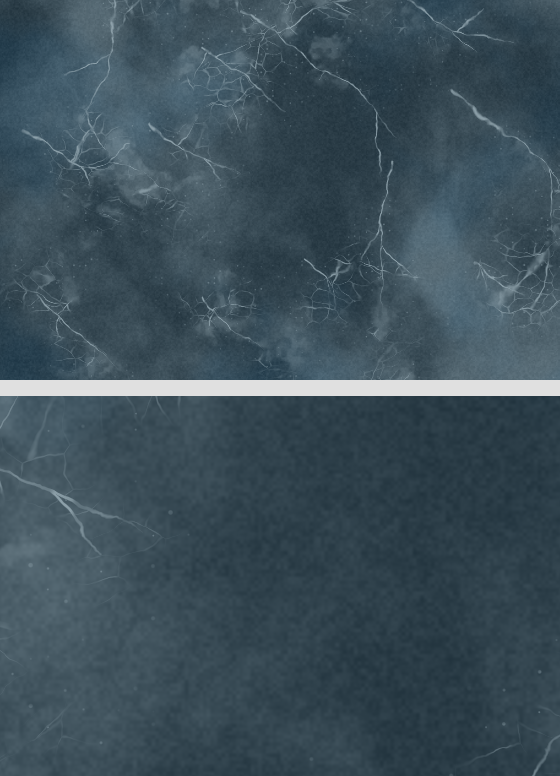
Top, the full canvas; bottom, a detail of the centre.
Reproduce this texture procedurally as a Shadertoy shader.

```glsl
const vec3 DEEP_SLATE = vec3(0.160, 0.230, 0.270);
const vec3 PALE_SLATE = vec3(0.345, 0.422, 0.462);
const vec3 BLUE_TINT = vec3(-0.015, 0.012, 0.032);
const vec3 VEIN_COLOR = vec3(0.600, 0.675, 0.710);

vec2 hash22(vec2 p) {
    vec3 q = fract(p.xyx * vec3(0.1031, 0.1030, 0.0973));
    q += dot(q, q.yzx + 33.33);
    return fract((q.xx + q.yz) * q.zy);
}

float noise(vec2 p) {
    vec2 cell = floor(p), f = fract(p);
    f = f * f * (3.0 - 2.0 * f);
    float low = mix(hash22(cell).x, hash22(cell + vec2(1, 0)).x, f.x);
    float high = mix(hash22(cell + vec2(0, 1)).x, hash22(cell + vec2(1, 1)).x, f.x);
    return mix(low, high, f.y);
}

float fbm(vec2 p) {
    float sum = 0.0, gain = 0.5;
    for (int i = 0; i < 5; i++) {
        sum += gain * noise(p);
        p = mat2(1.6, 1.2, -1.2, 1.6) * p + 17.3;
        gain *= 0.5;
    }
    return sum;
}

vec2 warp(vec2 p, float freq, float amount) {
    return p + amount * (vec2(fbm(p * freq + 5.0), fbm(p * freq + 41.0)) - 0.5);
}

float lineMask(float d, float width, float px) {
    return 1.0 - smoothstep(max(width - px, 0.0), width + px, d);
}

// Approximate distance to the borders of scattered cells
float cellEdge(vec2 p, float scale) {
    vec2 q = p * scale, cell = floor(q);
    float near = 9.0, second = 9.0;
    for (int y = -1; y <= 1; y++)
    for (int x = -1; x <= 1; x++) {
        vec2 id = cell + vec2(x, y);
        float d = length(id + hash22(id + 60.0) - q);
        second = min(second, max(near, d));
        near = min(near, d);
    }
    return 0.6 * (second - near) / scale;
}

// x: distance to a segment, y: position along it
vec2 segment(vec2 p, vec2 start, vec2 span) {
    float t = clamp(dot(p - start, span) / dot(span, span), 0.0, 1.0);
    return vec2(length(p - start - span * t), t);
}

// x: coverage of the diagonal fractures and twigs, y: nearest distance
vec2 fractures(vec2 p, float px) {
    float cover = 0.0, nearest = 1.0;
    for (int i = 0; i < 12; i++) {
        vec2 id = vec2(i % 4, i / 4);
        vec2 h = hash22(id + 23.0), k = hash22(id + 71.0);
        float angle = -0.56 + 0.5 * (h.x - 0.5) - step(0.76, k.x) * 1.2;
        float size = mix(0.12, 0.58, h.y * h.y);
        vec2 span = size * vec2(cos(angle), sin(angle));
        vec2 start = (id + 0.15 + 0.7 * k) * vec2(0.37, 0.333) - 0.5 * span;
        for (int twig = 0; twig < 3; twig++) {
            vec2 r = hash22(id + float(twig) * 13.0 + 5.0);
            float turn = angle + (twig == 1 ? 0.5 + r.y : -0.4 - r.y);
            bool isTwig = twig > 0;
            vec2 root = isTwig ? start + span * r.x : start;
            vec2 reach = isTwig ? 0.3 * size * vec2(cos(turn), sin(turn)) : span;
            vec2 seg = segment(p, root, reach);
            float width = (isTwig ? 0.0011 : 0.0022) * mix(1.2, 0.4, seg.y);
            width *= 0.5 + noise(p * 22.0 + h * 50.0);
            float fade = 1.0 - 0.6 * smoothstep(0.6, 1.0, seg.y);
            cover = max(cover, lineMask(seg.x, width, px) * fade);
            nearest = min(nearest, seg.x);
        }
    }
    return vec2(cover, nearest);
}

float specks(vec2 p, float px) {
    vec2 q = p * 65.0, id = floor(q), h = hash22(id + 9.0);
    float d = length(fract(q) - 0.3 - 0.4 * h) / 65.0;
    return step(0.86, h.x) * lineMask(d, 0.0006 + 0.0014 * h.y * h.y, px);
}

void mainImage(out vec4 fragColor, in vec2 fragCoord) {
    vec2 p = fragCoord / iResolution.y;
    float px = 1.0 / iResolution.y;

    // Clouded stone with fine grain
    float cloud = fbm(warp(p, 2.5, 0.25) * vec2(3.5, 2.7) + 3.0);
    float mottling = fbm(p * 19.0 + 80.0) - 0.48;
    float grain = noise(p * 174.0) + noise(p * 310.0 + 7.0) - 1.0;
    float tone = smoothstep(0.22, 0.76, cloud + 0.16 * mottling);
    vec3 color = mix(DEEP_SLATE, PALE_SLATE, tone);
    color += BLUE_TINT * smoothstep(0.45, 0.7, fbm(p * 2.6 + 30.0)) + 0.035 * grain;

    // Long fractures and broken webs gathered around them
    vec2 bent = warp(warp(p, 5.0, 0.10), 24.0, 0.018);
    vec2 crack = fractures(bent, px);
    float gather = fbm(p * 3.6 + 52.0) + 0.16 * exp(-crack.y * 22.0);
    float patchMask = smoothstep(0.53, 0.68, gather);
    float broken = smoothstep(0.40, 0.58, fbm(p * 10.0 + 11.0));
    vec2 skewed = mat2(0.85, 0.40, -0.53, 1.1) * bent;
    float swell = noise(p * 17.0 + 90.0);
    float web = lineMask(cellEdge(skewed, 7.0), 0.0004 + 0.0022 * swell * swell, px);
    float lace = lineMask(cellEdge(skewed + 4.0, 24.0), 0.0006, px);

    // Chalky smears and loose specks
    float smear = patchMask * smoothstep(0.54, 0.68, fbm(bent * 13.0 + 25.0));
    float haze = exp(-crack.y * 75.0) * broken;
    float wear = 0.5 + 0.5 * smoothstep(0.25, 0.65, noise(p * 75.0 + 14.0));
    float vein = max(0.85 * crack.x, 0.75 * web * patchMask * broken);
    vein = max(vein, 0.45 * lace * patchMask * broken);
    vein = max(vein, 0.5 * specks(p, px) * smoothstep(0.42, 0.62, gather));
    vein = max(vein * wear, 0.30 * smear * wear + 0.10 * haze);

    fragColor = vec4(mix(color, VEIN_COLOR, vein), 1.0);
}
```
